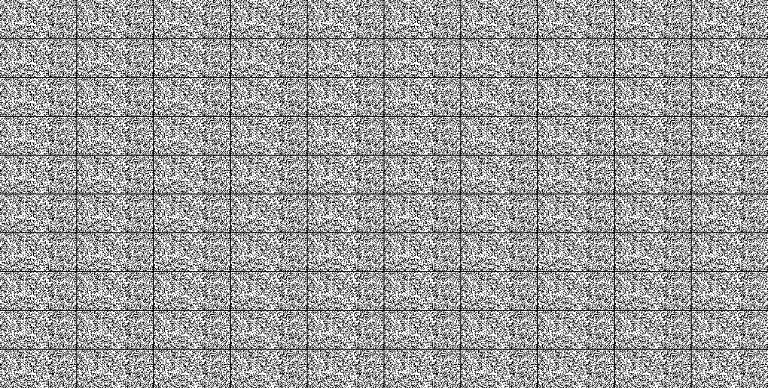
Write a WebGL 2 fragment shader that draws this pattern.

```glsl
#version 300 es
precision highp float;
// A 10 by 10 grid of identical tiles, each filled with fine black and white
// grain. A sine hash, evened out against its neighbours, sets each grain;
// thin dark rules part the tiles, and area sampling smooths every edge.

uniform vec2 u_resolution;
out vec4 fragColor;

const vec2 TILES = vec2(10.0, 10.0);      // repeats across and down
const vec2 CELLS = vec2(102.0, 52.0);     // grains in one tile
const float WHITE_SHARE = 0.635;          // part of the grains left white
const float EVENNESS = 0.3;               // how far grains avoid clumping
const float RULE_WIDTH = 1.2;             // rule width, in grains
const float RULE_SOLIDITY = 0.88;         // unbroken part of upright rules
const vec2 SPECK_CENTRE = vec2(0.69, 0.36);
const float SPECK_RADIUS = 1.5;           // dark speck, in grains
const vec3 INK = vec3(0.0);
const vec3 PAPER = vec3(1.0);
const int SAMPLES = 7;                    // filter samples per axis
const float FILTER_WIDTH = 0.86;          // filter width, in output pixels

// Sine hash that wraps at the tile edges.
float hash(vec2 cell) {
  vec2 p = mod(cell, CELLS) + 7.0;
  return fract(sin(dot(p, vec2(12.9898, 78.233))) * 43758.5453);
}

// Grain of one tile: 1 for paper, 0 for ink.
float grain(vec2 tileUv) {
  vec2 cell = floor(tileUv * CELLS);
  vec2 stepX = vec2(1.0, 0.0);
  vec2 stepY = vec2(0.0, 1.0);
  float around = 0.25 * (hash(cell + stepX) + hash(cell - stepX)
                       + hash(cell + stepY) + hash(cell - stepY));
  float value = hash(cell) + EVENNESS * (0.5 - around);
  float speckDistance = length((tileUv - SPECK_CENTRE) * CELLS);
  return step(value, WHITE_SHARE) * step(SPECK_RADIUS, speckDistance);
}

// Rules on the inner tile borders: 1 on a rule, 0 elsewhere.
float rules(vec2 grid) {
  vec2 border = clamp(floor(grid + 0.5), vec2(1.0), TILES - 1.0);
  vec2 distanceInCells = abs(grid - border) * CELLS;
  vec2 hit = step(distanceInCells, vec2(0.5 * RULE_WIDTH));
  float row = floor(fract(grid.y) * CELLS.y);
  hit.x *= step(hash(vec2(row, 31.0)), RULE_SOLIDITY);
  return max(hit.x, hit.y);
}

float pattern(vec2 uv) {
  vec2 grid = uv * TILES;
  return grain(fract(grid)) * (1.0 - rules(grid));
}

void main() {
  float light = 0.0;

  // Average over the area of the pixel
  for (int j = 0; j < SAMPLES; j++) {
    for (int i = 0; i < SAMPLES; i++) {
      vec2 offset = (vec2(i, j) + 0.5) / float(SAMPLES) - 0.5;
      vec2 position = gl_FragCoord.xy + offset * FILTER_WIDTH;
      light += pattern(position / u_resolution);
    }
  }
  light /= float(SAMPLES * SAMPLES);
  fragColor = vec4(mix(INK, PAPER, light), 1.0);
}
```
